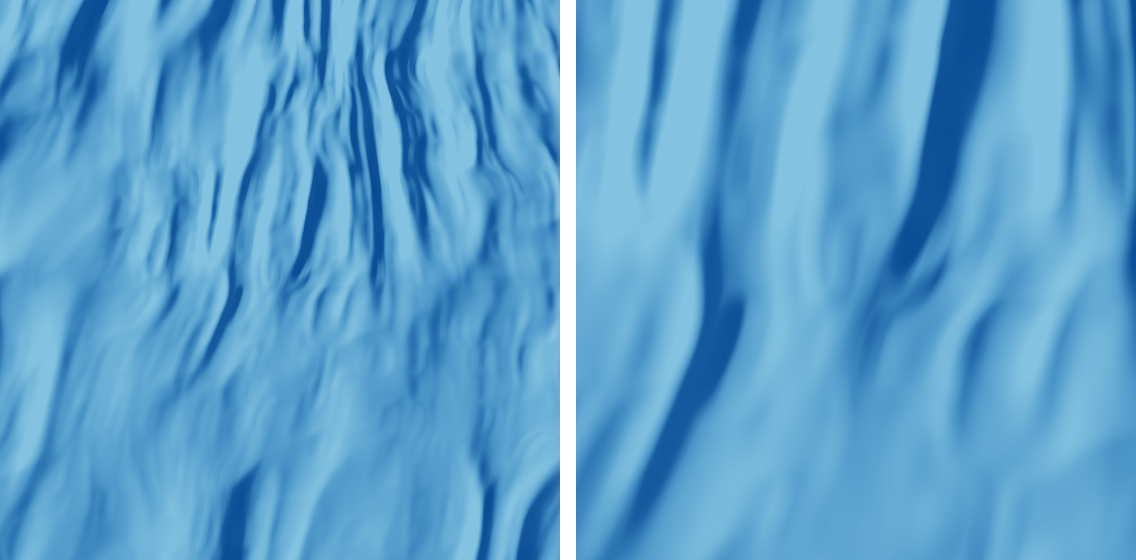
Left, the full canvas; right, a detail of the centre.
This texture is drawn by a WebGL 2 fragment shader. Its source:

```glsl
#version 300 es
precision highp float;

uniform vec2 u_resolution;
out vec4 fragColor;

// Relief and light
const int OCTAVES = 4;
const vec2 BASE_FREQ = vec2(7.5, 2.8);
const vec2 FREQ_STEP = vec2(1.85, 1.9);
const float OCTAVE_FADE = 0.76;
const float CREST_ROUNDING = 0.018;
const float RELIEF = 1.22;
const float LUMPS = 0.008;
const vec2 LIGHT_STEP = vec2(0.0058, -0.0018);

// Flow of the furrows
const float LEAN = 0.30;
const float RIGHT_BEND = 0.46;
const float BEND_HEIGHT = 0.30;
const float WARP = 0.09;
const float WOBBLE = 0.036;

// Tone curve
const float TONE_TOP = 1.22;
const float TONE_DROP = 0.48;
const float TONE_FALLOFF = 0.56;
const float TONE_LIMIT = 1.06;
const float SHADE_SOFTNESS = 0.035;
const float BROAD_TONE = 0.18;
const float GRAIN = 0.07;

const vec3 PALETTE[6] = vec3[6](
    vec3(0.04, 0.30, 0.58), vec3(0.13, 0.40, 0.66), vec3(0.20, 0.49, 0.72),
    vec3(0.29, 0.58, 0.78), vec3(0.37, 0.65, 0.82), vec3(0.48, 0.735, 0.865));

float hash(ivec2 cell) {
    uvec2 q = uvec2(cell) * uvec2(1597u, 3812u) + uvec2(7919u, 104729u);
    uint h = (q.x ^ (q.y << 7)) * 747796u + q.y * 2891u;
    h = (h ^ (h >> 15)) * 739391u;
    h = (h ^ (h >> 13)) * 277803u;
    h ^= h >> 16;
    return float(h & 65535u) / 65535.0;
}

float noise(vec2 p) {
    ivec2 cell = ivec2(floor(p));
    vec2 f = fract(p);
    vec2 w = f * f * f * (f * (f * 6.0 - 15.0) + 10.0);
    float low = mix(hash(cell), hash(cell + ivec2(1, 0)), w.x);
    float high = mix(hash(cell + ivec2(0, 1)), hash(cell + ivec2(1, 1)), w.x);
    return mix(low, high, w.y);
}

// Broken ground towards the upper right, smooth slopes elsewhere
float roughness(vec2 p) {
    float place = 0.55 * p.x + 0.50 * p.y + 0.5 * (noise(p * 3.5 + 41.0) - 0.5);
    return smoothstep(0.35, 0.80, place);
}

// Straightens the leaning furrows into vertical ones
vec2 flow(vec2 p, float rough) {
    float rise = p.y - BEND_HEIGHT;
    float bow = 0.5 * (rise + sqrt(rise * rise + 0.02));
    float across = p.x - LEAN * (p.y - 0.5);
    across += RIGHT_BEND * smoothstep(0.1, 1.0, p.x) * bow;
    across += WARP * (noise(p * vec2(4.0, 3.5) + 11.0) - 0.5);
    across += WOBBLE * mix(0.2, 1.0, rough) * (noise(p * vec2(11.0, 9.0) + 23.0) - 0.5);
    return vec2(across, p.y);
}

// Stretched ridges, finer ones fading out on smooth ground
float height(vec2 p) {
    float rough = roughness(p);
    vec2 q = flow(p, rough);
    vec2 freq = BASE_FREQ;
    float slope = 1.0;
    float sum = 0.0;
    for (int i = 0; i < OCTAVES; i++) {
        // Each layer slides sideways along its length to break up long rows
        float slide = 0.6 * noise(vec2(q.x * 3.0, q.y * freq.y) + float(i) * 13.1);
        vec2 s = q * freq + float(i) * vec2(17.3, 9.7) + vec2(slide, 5.0);
        float d = 2.0 * noise(s) - 1.0;
        float ridge = 1.0 - sqrt(d * d + CREST_ROUNDING);
        float detail = i == 0 ? mix(1.0, 0.8, rough) : mix(i == 1 ? 0.6 : 0.25, 1.05, rough);
        sum += slope * detail * ridge / freq.x;
        freq *= FREQ_STEP;
        slope *= OCTAVE_FADE;
    }
    // Small crumbly lumps, strongest on the broken ground
    return sum + mix(0.1, 1.0, rough) * LUMPS * noise(p * vec2(36.0, 28.0) + 71.0);
}

vec3 palette(float tone) {
    float t = tone * 5.0;
    int i = int(clamp(floor(t), 0.0, 4.0));
    return mix(PALETTE[i], PALETTE[i + 1], t - float(i));
}

void main() {
    vec2 p = gl_FragCoord.xy / min(u_resolution.x, u_resolution.y);

    // Slope towards the light
    float rise = height(p + LIGHT_STEP) - height(p - LIGHT_STEP);
    float slope = RELIEF * rise / (2.0 * length(LIGHT_STEP));

    // Long dark tail for the shaded sides, levelling off softly
    float tone = TONE_TOP - TONE_DROP * exp(-TONE_FALLOFF * slope);
    tone = 0.5 * (tone + sqrt(tone * tone + SHADE_SOFTNESS));

    // Broad patches and faint grain
    tone += BROAD_TONE * (noise(p * vec2(3.0, 2.5) + 57.0) - 0.5);
    tone += GRAIN * (noise(flow(p, 0.0) * vec2(48.0, 20.0) + 83.0) - 0.5);
    fragColor = vec4(palette(clamp(tone, 0.0, TONE_LIMIT)), 1.0);
}
```
